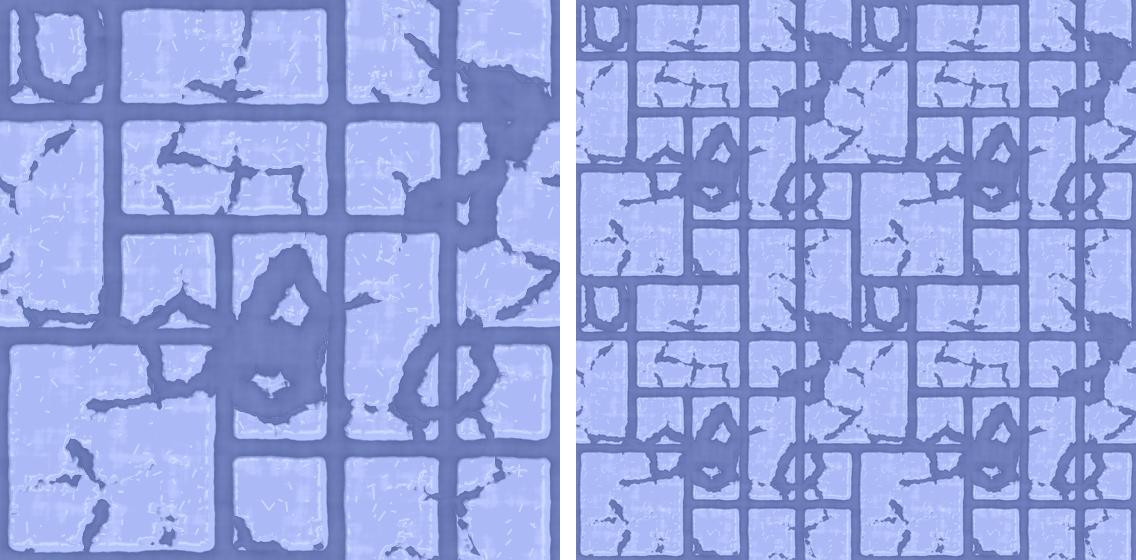
Left: one tile. Right: repeated 2 by 2.
Reproduce this texture procedurally as a WebGL 2 fragment shader.

```glsl
#version 300 es
precision highp float;
// Cracked flagstones in blue mortar. Square slabs of two sizes tile a 5 by 5 torus,
// wrapped cellular noise breaks them into shards and holes, and the signed distance
// to the stone outline drives bevels, rims and mortar shadow.
uniform vec2 u_resolution;
out vec4 fragColor;

const float TAU = 6.2831853;
const float SHARDS = 7.0;

vec3 hash3(vec2 cell, float period) {
    vec2 c = floor(mod(cell + 0.5, period));
    vec3 s = vec3(dot(c, vec2(127.1, 311.7)), dot(c, vec2(269.5, 183.3)), dot(c, vec2(419.2, 371.9)));
    return fract(sin(s + 1.7) * 43758.55);
}

// Layered bent sines; a whole frequency keeps them periodic on the unit square.
float waves(vec2 p, float freq) {
    float sum = 0.0, amp = 0.5;
    for (int i = 0; i < 4; i++) {
        float bend = 1.8 * sin(TAU * dot(p, vec2(1.0 - freq, freq)) + float(i) * 2.3);
        sum += amp * sin(TAU * dot(p, vec2(freq, freq - 1.0)) + bend);
        p = vec2(-p.y, p.x);
        freq = freq * 2.0 + 1.0;
        amp *= 0.55;
    }
    return sum;
}

// Rounded slabs: 2x2 and 1x1 squares interlock, some large ones are halved.
float slabDistance(vec2 p) {
    vec2 q = 5.0 * (p + 0.003 * vec2(waves(p, 3.0), waves(p + 0.37, 4.0)));
    vec2 cell = floor(q), corner = cell, size = vec2(1.0);
    int kind = (int(cell.x) - 2 * int(cell.y) + 50) % 5;
    if (kind != 2) {
        corner -= vec2(kind == 1 || kind == 4, kind >= 3);
        size = vec2(2.0);
        int row = (int(corner.y) + 10) % 5;
        if (row == 1 || row == 4) { corner.x = cell.x; size.x = 1.0; }
        if (row == 3) { corner.y = cell.y; size.y = 1.0; }
    }
    vec2 b = abs(q - corner - 0.5 * size) - 0.5 * size + 0.15;
    return (length(max(b, 0.0)) + min(max(b.x, b.y), 0.0) - 0.07) / 5.0;
}

// Shards: tapering cracks on cell borders, and fallen cells holding a loose stone.
float shardDistance(vec2 p) {
    vec2 q = SHARDS * (p + 0.012 * vec2(waves(p, 4.0), waves(p + 0.61, 5.0)));
    vec2 home = floor(q), toHome = vec2(9.0);
    vec3 homeHash = vec3(0.0);
    for (int i = 0; i < 9; i++) {
        vec2 cell = floor(q) + vec2(i % 3 - 1, i / 3 - 1);
        vec3 h = hash3(cell, SHARDS);
        vec2 r = cell + 0.12 + 0.76 * h.xy - q;
        if (dot(r, r) < dot(toHome, toHome)) { toHome = r; home = cell; homeHash = h; }
    }
    bool fallen = homeHash.z < 0.14;
    float border = 1.0, holeRim = 1.0;
    for (int i = 0; i < 25; i++) {
        vec2 cell = home + vec2(i % 5 - 2, i / 5 - 2);
        vec3 h = hash3(cell, SHARDS);
        vec2 r = cell + 0.12 + 0.76 * h.xy - q, across = r - toHome;
        if (dot(across, across) < 1e-4) continue;
        float e = dot(0.5 * (r + toHome), normalize(across));
        border = min(border, e);
        if ((h.z < 0.14) != fallen) holeRim = min(holeRim, e);
    }
    border /= SHARDS;
    holeRim /= SHARDS;
    if (fallen) return min(holeRim, 0.022 + 0.03 * fract(homeHash.z * 71.0) - border);
    float gap = min(0.035 * waves(p + 0.2, 2.0) - 0.006, 0.011);
    return max(gap - border, -holeRim);
}

float stoneDistance(vec2 p) {
    return max(slabDistance(p), shardDistance(p));
}

// Short pale scratches, one turned stroke per cell, kept in loose clusters.
float scratches(vec2 p) {
    vec2 q = p * 50.0;
    float ink = 0.0;
    for (int i = 0; i < 9; i++) {
        vec2 cell = floor(q) + vec2(i % 3 - 1, i / 3 - 1);
        vec3 h = hash3(cell, 50.0);
        vec2 r = q - cell - h.xy;
        float turn = 0.9 + 2.2 * (h.x + h.y - 1.0);
        r = mat2(cos(turn), -sin(turn), sin(turn), cos(turn)) * r;
        float d = length(vec2(max(abs(r.x) - 0.5 * h.y, 0.0), r.y));
        float kept = step(h.z, 0.27 + 0.35 * waves(p, 3.0));
        ink = max(ink, kept * (1.0 - smoothstep(0.03, 0.13, d)));
    }
    return ink;
}

void main() {
    vec2 p = gl_FragCoord.xy / u_resolution;
    float pixel = 1.0 / min(u_resolution.x, u_resolution.y);
    float d = stoneDistance(p), eps = 0.0015;
    vec2 slope = vec2(stoneDistance(p + vec2(eps, 0.0)), stoneDistance(p + vec2(0.0, eps))) - d;
    float lit = dot(slope / (length(slope) + 1e-5), vec2(0.6, -0.8));
    float mottle = waves(p + 0.13, 5.0), grain = waves(p, 17.0);

    // Mortar, darkest in the contact shadow beside the stones
    vec3 mortar = mix(vec3(0.44, 0.50, 0.74), vec3(0.35, 0.41, 0.65), 0.85 * exp(-max(d, 0.0) / 0.006));
    mortar += 0.022 * mottle + 0.008 * grain;

    // Stone top, bevel face and worn bright rim
    float width = mix(0.005, 0.013, smoothstep(-0.6, 0.8, lit)) + 0.0015 * grain;
    vec3 top = mix(vec3(0.67, 0.73, 0.97), vec3(0.73, 0.78, 1.0), smoothstep(0.1, 0.9, mottle + 0.2 * grain));
    vec3 face = mix(vec3(0.56, 0.62, 0.86), vec3(0.71, 0.77, 0.99), smoothstep(-0.8, 0.5, lit));
    vec3 stone = mix(face, top, smoothstep(0.3 * width, width, -d));
    float rim = exp(-pow((-d - width) / 0.003, 2.0)) * smoothstep(-0.5, 0.5, grain + 0.5 * lit);
    float marks = 0.75 * scratches(p) * smoothstep(width, 2.0 * width, -d);
    stone = mix(stone, vec3(0.82, 0.87, 1.0), max(0.9 * rim, marks));

    fragColor = vec4(mix(stone, mortar, smoothstep(-pixel, pixel, d)), 1.0);
}
```
